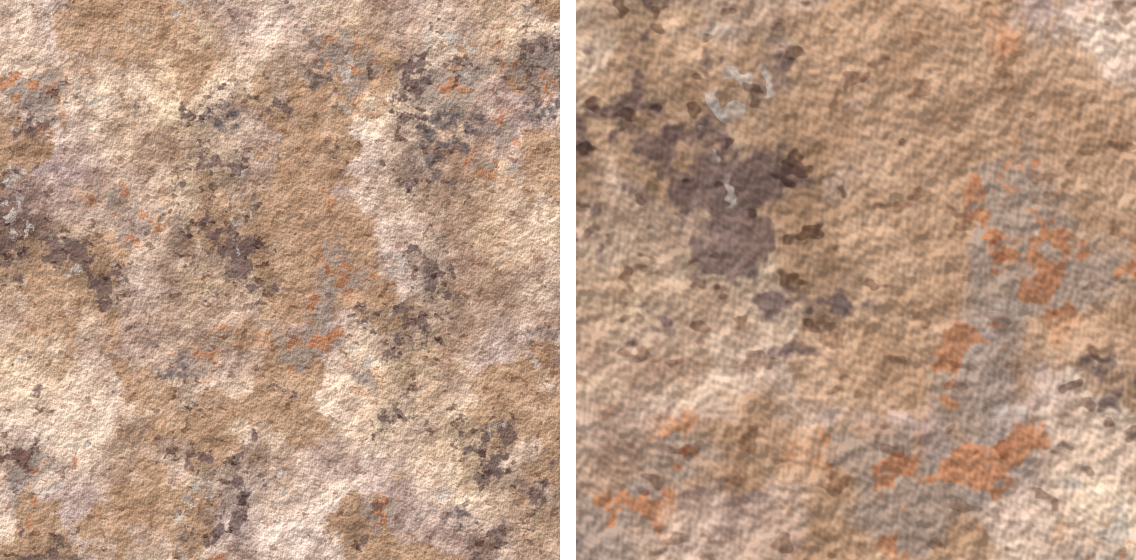
Left, the full canvas; right, a detail of the centre.
This texture is drawn by a three.js fragment shader. Its source:

```glsl
// Weathered sandstone: cream and pink rock with smooth tan patches, dark crusts,
// grey stains, rust and pale lichen. Each layer is a mask of fractal gradient
// noise, and a slope of the finest noise lights the grain from above.
varying vec2 vUv;

vec2 gradientAt(vec2 cell) {
  vec3 h = fract(cell.xyx * vec3(0.1031, 0.1030, 0.0973));
  h += dot(h, h.yzx + 33.33);
  float angle = 6.2832 * fract((h.x + h.y) * h.z);
  return vec2(cos(angle), sin(angle));
}

float gradientNoise(vec2 p) {
  vec2 cell = floor(p);
  vec2 f = p - cell;
  vec2 u = f * f * f * (f * (f * 6.0 - 15.0) + 10.0);
  vec2 e = vec2(1.0, 0.0);
  float a = dot(gradientAt(cell), f);
  float b = dot(gradientAt(cell + e.xy), f - e.xy);
  float c = dot(gradientAt(cell + e.yx), f - e.yx);
  float d = dot(gradientAt(cell + e.xx), f - e.xx);
  return mix(mix(a, b, u.x), mix(c, d, u.x), u.y);
}

// Fractal sum, centred on zero; a higher gain gives a rougher result
float fbm(vec2 p, float gain, int octaves) {
  float sum = 0.0;
  float amplitude = 1.0;
  for (int i = 0; i < 6; i++) {
    if (i >= octaves) break;
    sum += amplitude * gradientNoise(p);
    p = mat2(1.6, 1.2, -1.2, 1.6) * p + 7.3;
    amplitude *= gain;
  }
  return sum;
}

float rockHeight(vec2 p) {
  return fbm(p * 11.0 + 3.7, 0.72, 6);
}

void main() {
  // Bend the coordinates so that patch outlines wander
  vec2 warped = vUv + 0.035 * vec2(fbm(vUv * 6.0, 0.5, 4), fbm(vUv * 6.0 + 17.4, 0.5, 4));
  float grain = fbm(vUv * 24.0 + 5.1, 0.65, 4);
  float speckle = fbm(vUv * 48.0 + 41.7, 0.65, 3);

  // Bare rock, from dusky pink to cream
  float tone = 0.58 + 0.7 * fbm(warped * 5.0 + 11.3, 0.6, 6) + 0.45 * grain;
  vec3 color = mix(vec3(0.61, 0.49, 0.43), vec3(0.95, 0.84, 0.75), clamp(tone, 0.0, 1.0));
  float hue = fbm(warped * 4.0 + 83.2, 0.55, 4);
  color += hue * vec3(0.02, 0.0, -0.06);

  // Smooth tan patches with ragged rims
  float tanField = fbm(warped * 3.6 + 31.6, 0.6, 6);
  vec3 tanRock = vec3(0.73, 0.585, 0.47) + 0.10 * grain + 0.06 * hue;
  color = mix(color, tanRock, 0.85 * smoothstep(0.06, 0.20, tanField));

  // Flat grey film, with rust breaking out around it
  float film = fbm(warped * 4.2 + 71.9, 0.55, 6);
  color = mix(color, vec3(0.62, 0.55, 0.51), 0.7 * smoothstep(0.36, 0.50, film));
  float rust = smoothstep(0.24, 0.48, film) * smoothstep(0.12, 0.36, grain + 0.3 * speckle);
  color = mix(color, vec3(0.74, 0.46, 0.30), 0.65 * rust);

  // Purple-brown crusts: a dim halo holding broken dark crumbs
  float crust = fbm(warped * 5.5 + 127.4, 0.6, 5);
  color *= 1.0 - 0.13 * smoothstep(0.05, 0.40, crust);
  float crumbs = smoothstep(0.38, 0.66, crust + 0.5 * grain + 0.35 * speckle);
  color = mix(color, vec3(0.41, 0.33, 0.32), 0.75 * crumbs);

  // Rare blue-grey soot
  float soot = fbm(warped * 4.6 + 203.8, 0.55, 6) + 0.2 * speckle;
  color = mix(color, vec3(0.35, 0.32, 0.33), 0.75 * smoothstep(0.48, 0.72, soot));

  // Pale lichen in small crumbly colonies
  float colony = smoothstep(0.40, 0.52, fbm(vUv * 10.0 + 157.2, 0.5, 4));
  float lichen = colony * smoothstep(-0.02, 0.16, speckle);
  color = mix(color, vec3(0.78, 0.73, 0.69), 0.75 * lichen);

  // Small flattened pits, deeper where the rock is rough
  float pits = smoothstep(0.30, 0.52, fbm(vUv * vec2(40.0, 54.0) + 61.0, 0.6, 3));
  color *= 1.0 - pits * mix(vec3(0.16, 0.20, 0.22), vec3(0.28, 0.32, 0.33), smoothstep(-0.1, 0.3, crust));

  // Grain lit from above and slightly from the left
  float slope = rockHeight(vUv) - rockHeight(vUv + vec2(-0.0014, 0.0028));
  color *= 1.0 + 0.8 * clamp(slope, -0.25, 0.25);

  gl_FragColor = vec4(clamp(color, 0.0, 1.0), 1.0);
}
```
